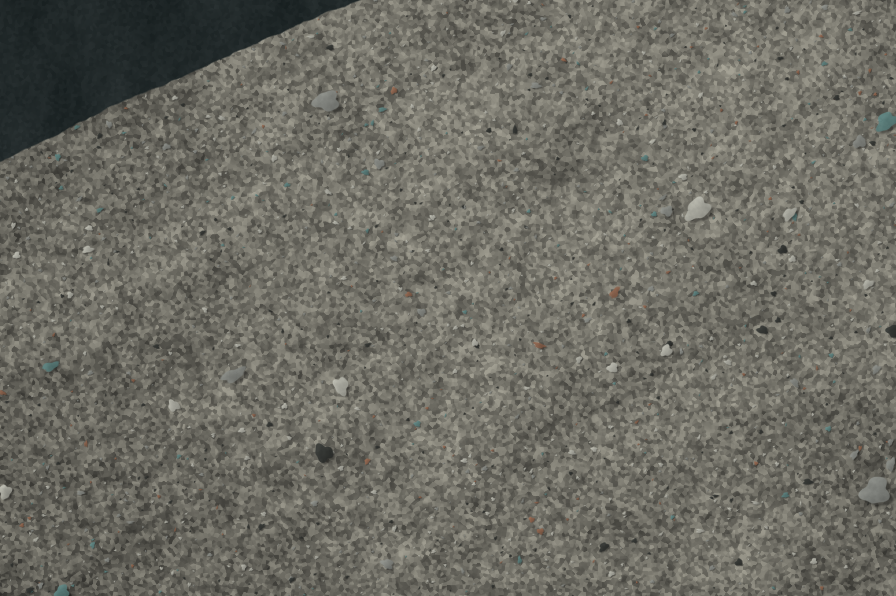
Reproduce this texture procedurally as a WebGL 2 fragment shader.

```glsl
#version 300 es
precision highp float;
// Gritty grey-brown earth slope strewn with small stones and shards, below a dark wall corner.

uniform vec2 u_resolution;
out vec4 outColor;

const vec3 SOIL_TINT = vec3(1.0, 0.985, 0.905);
const vec3 WALL = vec3(0.125, 0.155, 0.158);
const vec3 PALE = vec3(0.70, 0.70, 0.66);
const vec3 GREY = vec3(0.53, 0.54, 0.52);
const vec3 DARK = vec3(0.19, 0.20, 0.19);
const vec3 RUST = vec3(0.56, 0.39, 0.30);
const vec3 TEAL = vec3(0.36, 0.51, 0.50);
const float SOIL_LIGHT = 0.475;     // brightness at the lit centre
const float FALLOFF = 0.17;         // darkening towards the corners
const float FINE_GRAIN = 0.0062;    // grain sizes, in canvas heights
const float COARSE_GRAIN = 0.014;
const float FINE_CONTRAST = 0.22;
const float COARSE_CONTRAST = 0.11;
const float RELIEF = 0.22;          // strength of the clod shading
const float SLOPE = 0.42;           // lie of the ground, radians
const vec2 TO_LIGHT = vec2(-0.77, 0.64);

vec2 hash2(vec2 cell, float seed) {
    uvec2 v = uvec2(ivec2(floor(cell)) + 8192) + uvec2(uint(seed) * 977u, uint(seed) * 131u);
    v = v * 1664525u + 1013904223u;
    v.x += v.y * 1664525u;
    v.y += v.x * 1664525u;
    v ^= v >> 16u;
    v.x += v.y * 1664525u;
    v.y += v.x * 1664525u;
    v ^= v >> 16u;
    return vec2(v & 65535u) / 65535.0;
}

mat2 rotation(float a) {
    float c = cos(a), s = sin(a);
    return mat2(c, s, -s, c);
}

float valueNoise(vec2 p) {
    vec2 i = floor(p), f = fract(p);
    f = f * f * (3.0 - 2.0 * f);
    return mix(mix(hash2(i, 1.0).x, hash2(i + vec2(1, 0), 1.0).x, f.x),
               mix(hash2(i + vec2(0, 1), 1.0).x, hash2(i + vec2(1, 1), 1.0).x, f.x), f.y);
}

float fbm(vec2 p) {
    float sum = 0.0, amp = 0.5;
    for (int i = 0; i < 5; i++) {
        sum += amp * valueNoise(p);
        p = rotation(0.6) * p * 2.07 + 7.3;
        amp *= 0.52;
    }
    return sum;
}

// Cellular noise with soft cell borders, centred on zero
float grains(vec2 p, float seed) {
    vec2 base = floor(p);
    float sum = 0.0, total = 0.0;
    for (int y = -1; y <= 1; y++)
    for (int x = -1; x <= 1; x++) {
        vec2 cell = base + vec2(x, y);
        vec2 d = cell + hash2(cell, seed) - p;
        float w = exp(-12.0 * dot(d, d));
        sum += w * hash2(cell, seed + 1.0).x;
        total += w;
    }
    return sum / max(total, 1e-6) - 0.5;
}

vec3 stoneColor(float pick) {
    if (pick < 0.40) return PALE;
    if (pick < 0.64) return GREY;
    if (pick < 0.82) return DARK;
    return pick < 0.91 ? RUST : TEAL;
}

// Outline of an angular pebble: below zero inside
float pebble(vec2 d, float radius, float squash, float phase) {
    d.y /= squash;
    float a = atan(d.y, d.x + 1e-7);
    float outline = 1.0 + 0.16 * sin(3.0 * a + phase) + 0.09 * sin(5.0 * a - 2.0 * phase);
    return (length(d) - radius * outline) * squash;
}

// One scattered layer, at most one stone per cell of a turned grid
void scatterStones(inout vec3 color, vec2 p, float size, float density, float seed) {
    mat2 turn = rotation(seed * 1.7);
    vec2 q = turn * p / size, cell = floor(q);
    vec2 a = hash2(cell, seed), b = hash2(cell, seed + 1.0), c = hash2(cell, seed + 2.0);
    if (a.x > density * mix(0.5, 1.5, valueNoise(cell * size * 6.0))) return;
    vec2 d = transpose(turn) * (fract(q) - mix(vec2(0.35), vec2(0.65), b));
    float radius = mix(0.07, 0.19, a.y * a.y * a.y);
    float squash = mix(0.42, 0.9, c.y);
    mat2 lie = rotation(-SLOPE + (b.x - b.y) * 1.6);
    float soft = 0.8 / (u_resolution.y * size);
    float phase = 6.28 * c.y;
    float shadow = pebble(lie * (d + TO_LIGHT * radius * 0.4), radius, squash, phase);
    color *= 1.0 - 0.35 * smoothstep(soft, -soft - 0.02, shadow);
    float body = pebble(lie * d, radius, squash, phase);
    float shade = 0.95 + 0.13 * dot(d, TO_LIGHT) / radius + 0.22 * (fbm(p * 70.0) - 0.5);
    color = mix(color, stoneColor(c.x) * shade, 0.9 * smoothstep(soft, -soft, body));
}

void main() {
    vec2 uv = gl_FragCoord.xy / u_resolution;
    vec2 p = gl_FragCoord.xy / u_resolution.y;

    // Soil: broad light, sidelit clods, two sizes of grit
    vec2 fromCentre = (uv - vec2(0.6, 0.62)) * vec2(1.1, 1.0);
    float tone = SOIL_LIGHT - FALLOFF * dot(fromCentre, fromCentre);
    vec2 ground = rotation(-SLOPE) * p * vec2(5.0, 8.0);
    vec2 lightStep = rotation(-SLOPE) * TO_LIGHT * 0.22;
    tone += RELIEF * (fbm(ground) - fbm(ground + lightStep));
    tone += 0.10 * (fbm(p * 4.0 + 20.0) - 0.48);
    tone += FINE_CONTRAST * grains(p / FINE_GRAIN, 11.0);
    tone += COARSE_CONTRAST * grains(rotation(0.5) * p / COARSE_GRAIN, 21.0);
    vec3 color = tone * SOIL_TINT;

    // Stones and shards, from grit to rocks
    scatterStones(color, p, 0.019, 0.30, 31.0);
    scatterStones(color, p, 0.034, 0.28, 41.0);
    scatterStones(color, p, 0.070, 0.24, 51.0);
    scatterStones(color, p, 0.155, 0.24, 61.0);

    // Dark wall behind the crest, with faint streaks
    float crest = 0.73 + 0.48 * p.x - 0.05 * p.x * p.x + 0.012 * (fbm(p * 22.0) - 0.5);
    float streak = 0.012 * sin(p.x * 31.0 + p.y * 9.0) + 0.05 * (fbm(p * vec2(40.0, 18.0)) - 0.5);
    vec3 wall = WALL + streak + 0.03 * grains(p / FINE_GRAIN, 71.0);
    float edge = 1.2 / u_resolution.y;
    color = mix(color, wall, smoothstep(-edge, edge, p.y - crest));

    outColor = vec4(clamp(color, 0.0, 1.0), 1.0);
}
```
